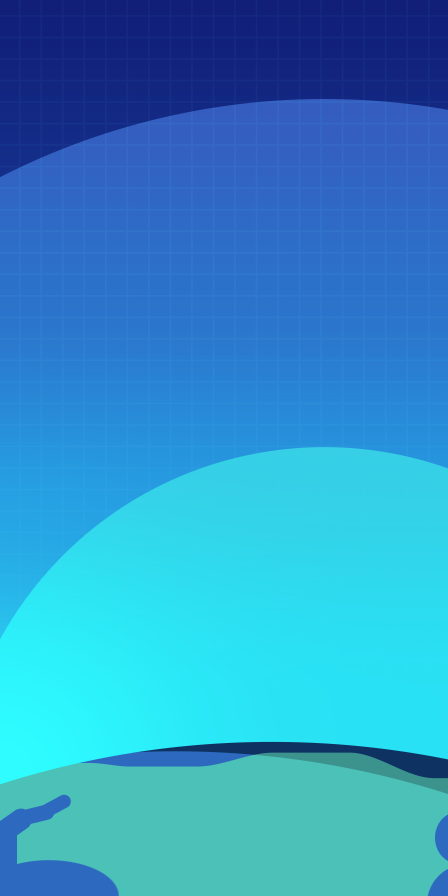
Write a Shadertoy shader that draws this background.

```glsl
// Canvas units: width is 1, height is 2
const vec2  OUTER_CENTER = vec2(0.724, 0.190);
const float OUTER_RADIUS = 1.589;
const vec2  INNER_CENTER = vec2(0.724, 0.177);
const float INNER_RADIUS = 0.825;
const vec2  PLANET_CENTER = vec2(0.607, -1.648);
const vec2  LIT_CENTER = vec2(0.391, -1.669);
const float PLANET_RADIUS = 1.992;

const vec3 SPACE_TOP    = vec3(0.065, 0.122, 0.475);
const vec3 SPACE_LOW    = vec3(0.080, 0.185, 0.540);
const vec3 SKY_TOP      = vec3(0.205, 0.365, 0.750);
const vec3 SKY_MID      = vec3(0.172, 0.445, 0.790);
const vec3 SKY_LOW      = vec3(0.145, 0.600, 0.880);
const vec3 HALO_TOP     = vec3(0.210, 0.810, 0.900);
const vec3 HALO_LOW     = vec3(0.160, 0.880, 0.955);
const vec3 GLOW         = vec3(0.180, 0.990, 1.000);
const vec3 OCEAN        = vec3(0.175, 0.415, 0.750);
const vec3 OCEAN_SHADE  = vec3(0.055, 0.200, 0.390);
const vec3 LAND         = vec3(0.295, 0.755, 0.720);
const vec3 LAND_SHADE   = vec3(0.235, 0.575, 0.555);
const vec3 GRID_COLOR   = vec3(0.300, 0.800, 0.950);

const vec2  GLOW_CENTER  = vec2(0.0, 0.27);
const float GLOW_SIZE    = 0.42;
const float GRID_STEP    = 0.04805;
const vec2  GRID_OFFSET  = vec2(0.0440, 0.0424);
const float GRID_WIDTH   = 0.0035;
const float GRID_OPACITY = 0.085;

float circle(vec2 p, vec2 center, float radius) {
    return length(p - center) - radius;
}

float ellipse(vec2 p, vec2 center, vec2 radii) {
    return (length((p - center) / radii) - 1.0) * min(radii.x, radii.y);
}

float capsule(vec2 p, vec2 a, vec2 b, float radius) {
    vec2 ab = b - a;
    float t = clamp(dot(p - a, ab) / dot(ab, ab), 0.0, 1.0);
    return length(p - a - ab * t) - radius;
}

float cover(float d) {
    return clamp(0.5 - d * iResolution.x, 0.0, 1.0);
}

// Northern shoreline height
float coastHeight(float x) {
    return 0.297 - 0.008 * smoothstep(0.20, 0.29, x)
                 + 0.031 * smoothstep(0.44, 0.61, x)
                 - 0.057 * smoothstep(0.78, 0.97, x);
}

// Signed distance to all water on the planet
float waterDistance(vec2 p) {
    float d = coastHeight(p.x) - p.y;

    // Western bay with its curled inlet
    d = min(d, capsule(p, vec2(0.143, 0.211), vec2(0.104, 0.190), 0.015));
    d = min(d, capsule(p, vec2(0.104, 0.187), vec2(0.047, 0.173), 0.017));
    d = min(d, capsule(p, vec2(0.047, 0.171), vec2(0.000, 0.138), 0.024));
    d = min(d, max(p.x - 0.038, p.y - 0.150));
    d = min(d, ellipse(p, vec2(0.109, 0.0), vec2(0.156, 0.080)));

    // Eastern inlets
    d = min(d, ellipse(p, vec2(1.021, 0.130), vec2(0.050, 0.057)));
    return min(d, circle(p, vec2(1.042, -0.018), 0.089));
}

float gridMask(vec2 p) {
    vec2 toLine = abs(fract((p - GRID_OFFSET) / GRID_STEP + 0.5) - 0.5) * GRID_STEP;
    float pixel = 1.0 / iResolution.x;
    vec2 line = clamp((0.5 * (GRID_WIDTH + pixel) - toLine) / pixel, 0.0, 1.0);
    return max(line.x, line.y);
}

void mainImage(out vec4 fragColor, in vec2 fragCoord) {
    vec2 p = fragCoord / iResolution.x;
    float glow = exp(-pow(length(p - GLOW_CENTER) / GLOW_SIZE, 2.0));

    // Sky layers
    vec3 color = mix(SPACE_LOW, SPACE_TOP, smoothstep(1.55, 2.0, p.y));
    vec3 sky = mix(SKY_MID, SKY_TOP, smoothstep(1.32, 1.78, p.y));
    sky = mix(SKY_LOW, sky, smoothstep(0.85, 1.38, p.y));
    sky = mix(sky, GLOW, glow * 0.75);
    vec3 halo = mix(HALO_LOW, HALO_TOP, smoothstep(0.45, 1.0, p.y));
    halo = mix(halo, GLOW, glow);

    float inOuter = cover(circle(p, OUTER_CENTER, OUTER_RADIUS));
    float inInner = cover(circle(p, INNER_CENTER, INNER_RADIUS));
    color = mix(color, sky, inOuter);
    color = mix(color, halo, inInner);

    // Faint grid, fading near the horizon
    float gridFade = smoothstep(0.35, 0.9, p.y) * mix(0.6, 1.0, inOuter);
    color = mix(color, GRID_COLOR, gridMask(p) * GRID_OPACITY * gridFade);

    // Planet with a shaded rim
    float water = cover(waterDistance(p));
    float lit = cover(circle(p, LIT_CENTER, PLANET_RADIUS));
    vec3 ground = mix(mix(LAND_SHADE, LAND, lit), mix(OCEAN_SHADE, OCEAN, lit), water);
    color = mix(color, ground, cover(circle(p, PLANET_CENTER, PLANET_RADIUS)));

    fragColor = vec4(color, 1.0);
}
```
